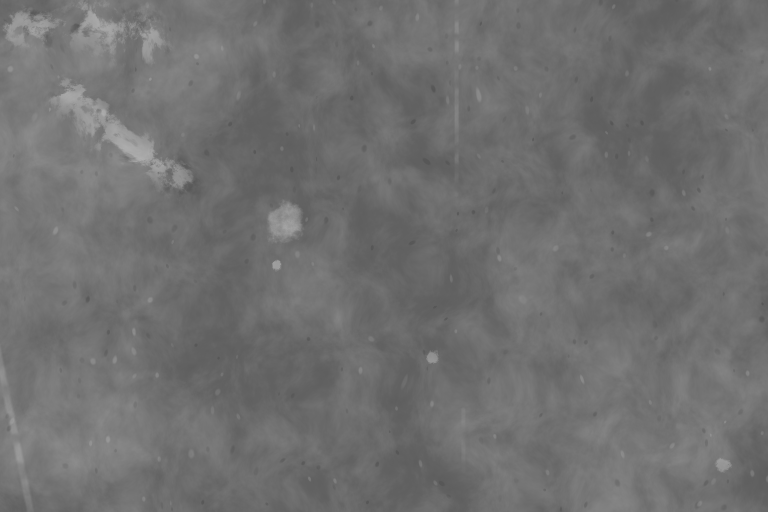
Write a WebGL 1 fragment shader that draws this texture.

```glsl
precision highp float;
// Weathered grey plaster: soft mottling, pale flaking patches, flecks and faint scratches.
uniform vec2 u_resolution;

float hash(vec2 p) {
  vec3 q = fract(p.xyx * vec3(0.1031, 0.1030, 0.0973));
  q += dot(q, q.yzx + 33.33);
  return fract((q.x + q.y) * q.z);
}

float noise(vec2 p) {
  vec2 i = floor(p), f = fract(p);
  f = f * f * (3.0 - 2.0 * f);
  float low = mix(hash(i), hash(i + vec2(1.0, 0.0)), f.x);
  float high = mix(hash(i + vec2(0.0, 1.0)), hash(i + 1.0), f.x);
  return mix(low, high, f.y);
}

// Layered noise, centred on zero
float fbm(vec2 p, float gain) {
  float sum = 0.0, weight = 1.0, total = 0.0;
  for (int i = 0; i < 5; i++) {
    sum += weight * (noise(p) - 0.5);
    total += weight;
    weight *= gain;
    p = mat2(0.8, 0.6, -0.6, 0.8) * p * 2.03 + 17.3;
  }
  return sum / total;
}

float segment(vec2 p, vec2 a, vec2 b) {
  vec2 d = b - a;
  return length(p - a - d * clamp(dot(p - a, d) / dot(d, d), 0.0, 1.0));
}

// Soft round tone centred at c
float haze(vec2 p, vec2 c, vec2 radius) {
  vec2 d = (p - c) / radius;
  return exp(-dot(d, d));
}

// Irregular spot with a ragged, smooth edge
float spot(vec2 p, vec2 c, float radius) {
  float ragged = radius * 1.1 * fbm(p * 0.9 / radius + 5.0, 0.7);
  return 1.0 - smoothstep(0.65 * radius, 1.15 * radius, length(p - c) + ragged);
}

// Small sparse blots, one at most per cell
float flecks(vec2 p, float cells, float share, float seed) {
  vec2 q = p * cells, id = floor(q) + seed;
  vec2 centre = 0.3 + 0.4 * vec2(hash(id + 3.1), hash(id + 7.7));
  vec2 d = (fract(q) - centre) * vec2(1.25, 0.85);
  float radius = mix(0.1, 0.24, hash(id + 11.9));
  float blot = 1.0 - smoothstep(0.35 * radius, radius, length(d));
  return blot * step(hash(id), share) * mix(0.4, 1.0, hash(id + 19.3));
}

// Fine worn line, broken along its length
float scratch(vec2 p, vec2 a, vec2 b, float width) {
  float line = 1.0 - smoothstep(0.3 * width, width, segment(p, a, b));
  return line * smoothstep(0.1, 0.7, noise(p * vec2(20.0, 55.0)));
}

// Broad light and dark regions of the wall
float regions(vec2 p) {
  float light = 0.065 * haze(p, vec2(0.06, 0.72), vec2(0.24, 0.24));
  light += 0.035 * haze(p, vec2(0.24, 0.92), vec2(0.15, 0.14));
  light += 0.050 * haze(p, vec2(0.20, 0.10), vec2(0.26, 0.15));
  light += 0.025 * haze(p, vec2(1.10, 0.86), vec2(0.20, 0.12));
  light += 0.030 * haze(p, vec2(1.18, 0.35), vec2(0.24, 0.16));
  light += 0.045 * haze(p, vec2(1.29, 0.12), vec2(0.10, 0.05));
  light += 0.050 * haze(p, vec2(0.64, 0.39), vec2(0.05, 0.035));
  light += 0.050 * haze(p, vec2(1.00, 0.23), vec2(0.04, 0.045));
  float dark = 0.035 * haze(p, vec2(0.45, 0.62), vec2(0.15, 0.18));
  dark += 0.040 * haze(p, vec2(0.84, 0.47), vec2(0.13, 0.11));
  dark += 0.035 * haze(p, vec2(1.27, 0.70), vec2(0.17, 0.22));
  dark += 0.030 * haze(p, vec2(0.48, 0.25), vec2(0.18, 0.12));
  dark += 0.040 * haze(p, vec2(1.46, 0.05), vec2(0.06, 0.07));
  return light - dark;
}

// Crumbled paint: x is the pale flakes, y the dark pits beside them
vec2 flaking(vec2 p) {
  float reach = segment(p, vec2(0.16, 0.96), vec2(0.29, 0.92));
  reach = min(reach, segment(p, vec2(0.14, 0.82), vec2(0.34, 0.65)));
  reach = min(reach, segment(p, vec2(0.01, 0.96), vec2(0.08, 0.94)));
  float area = 1.0 - smoothstep(0.005, 0.075, reach);
  float flake = smoothstep(-0.02, 0.20, fbm(p * 34.0, 0.6) + 0.28 * area - 0.14);
  float pit = smoothstep(0.10, 0.26, fbm(p * 32.0 + 41.0, 0.5));
  return area * vec2(flake, pit);
}

void main() {
  vec2 p = gl_FragCoord.xy / u_resolution.y;
  vec2 warp = vec2(noise(p * 14.0), noise(p * 14.0 + 31.0)) - 0.5;
  vec2 q = p + 0.035 * warp;

  // Mottled ground
  float tone = 0.432 + regions(q);
  tone += 0.18 * fbm(q * 5.0, 0.7);
  tone += 0.13 * fbm(q * vec2(24.0, 19.0) + 8.0, 0.65);
  tone = max(tone, mix(0.385, tone, 0.4));

  // Flaking corner and single pale chips
  vec2 crumbs = flaking(q);
  tone += 0.16 * crumbs.x - 0.09 * crumbs.y;
  float grain = 0.8 + 0.9 * fbm(p * 75.0, 0.6);
  tone += 0.19 * grain * spot(p, vec2(0.555, 0.565), 0.036);
  tone += 0.18 * spot(p, vec2(0.540, 0.482), 0.010);
  tone += 0.17 * spot(p, vec2(0.845, 0.302), 0.013);
  tone += 0.14 * spot(p, vec2(1.413, 0.092), 0.015);

  // Scattered flecks and scratches
  tone += 0.09 * flecks(q, 25.0, 0.10, 2.0) - 0.06 * flecks(q, 28.0, 0.15, 60.0);
  tone += 0.065 * scratch(p, vec2(0.892, 0.62), vec2(0.892, 1.0), 0.006);
  tone += 0.030 * scratch(p, vec2(0.905, 0.08), vec2(0.905, 0.20), 0.006);
  tone += 0.075 * scratch(p, vec2(-0.01, 0.34), vec2(0.06, 0.0), 0.010);

  gl_FragColor = vec4(vec3(clamp(tone, 0.34, 0.72)), 1.0);
}
```
